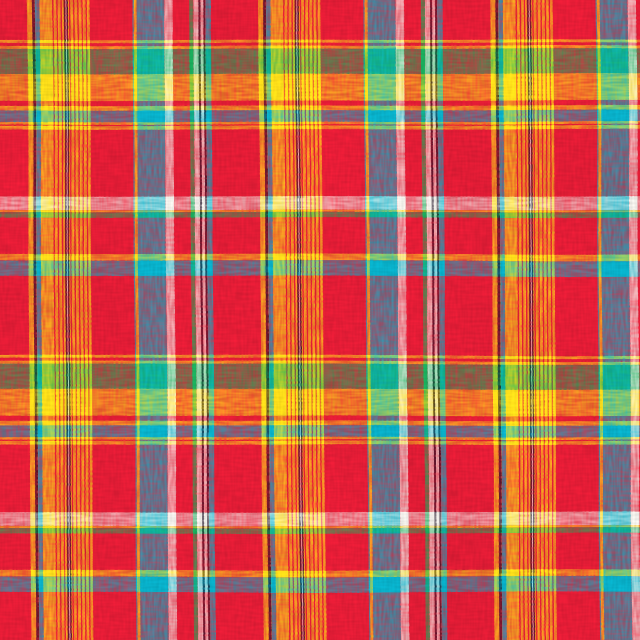
Reproduce this texture procedurally as a Shadertoy shader.

```glsl
// Madras plaid: striped warp and weft in bright dyes, blended where they cross.

const float SPAN = 768.0;                 // stripe units across the canvas
const vec2 REPEAT = vec2(278.0, 379.0);   // plaid repeat, in stripe units
const vec2 ORIGIN = vec2(35.0, 47.5);     // first repeat, from the top left
const float LEAD = 20.0;                  // plain ground kept before each repeat
const float SKEW = 6.0;                   // sideways lean of the warp
const float WAVER = 2.0;                  // slow bending of the cloth
const float FRAY = 0.5;                   // roughness of stripe edges
const float THREADS = 260.0;              // visible yarns across the canvas
const float WARP_SHARE = 0.54;            // how much the warp shows over the weft
const float HEATHER = 0.22;               // uneven mixing of the two yarns
const float SHADE = 0.07;                 // light and dark yarns

const vec3 RED = vec3(0.89, 0.11, 0.21);
const vec3 YELLOW = vec3(0.99, 0.87, 0.10);
const vec3 BLUE = vec3(0.03, 0.69, 0.79);
const vec3 GREEN = vec3(0.10, 0.68, 0.36);
const vec3 WHITE = vec3(0.95, 0.94, 0.92);
const vec3 DARK = vec3(0.12, 0.07, 0.15);

vec2 hashGradient(vec2 cell) {
    vec3 p = fract(cell.xyx * vec3(0.1031, 0.1030, 0.0973));
    p += dot(p, p.yzx + 33.33);
    float angle = 6.2832 * fract((p.x + p.y) * p.z);
    return vec2(cos(angle), sin(angle));
}

float gradientNoise(vec2 p) {
    vec2 i = floor(p), f = fract(p);
    vec2 w = f * f * f * (f * (f * 6.0 - 15.0) + 10.0);
    vec2 e = vec2(0.0, 1.0);
    float a = dot(hashGradient(i), f);
    float b = dot(hashGradient(i + e.yx), f - e.yx);
    float c = dot(hashGradient(i + e.xy), f - e.xy);
    float d = dot(hashGradient(i + e.yy), f - e.yy);
    return mix(mix(a, b, w.x), mix(c, d, w.x), w.y);
}

// Lays a stripe from start to end, filtered over one pixel.
void stripe(inout vec3 yarn, float t, float pixel, float start, float end, vec3 dye) {
    float covered = min(t + 0.5 * pixel, end) - max(t - 0.5 * pixel, start);
    yarn = mix(yarn, dye, clamp(covered / pixel, 0.0, 1.0));
}

vec3 warpYarn(float t, float px) {
    vec3 yarn = RED;
    // Yellow band with pinstripes
    stripe(yarn, t, px, 0.0, 75.0, YELLOW);
    stripe(yarn, t, px, 6.0, 9.5, DARK);
    stripe(yarn, t, px, 9.5, 15.0, BLUE);
    for (float k = 0.0; k < 9.0; k++) {
        float at = 31.0 + 5.0 * k;
        stripe(yarn, t, px, at - 0.8, at + 0.8, RED);
    }
    stripe(yarn, t, px, 44.0, 49.0, DARK);
    stripe(yarn, t, px, 46.0, 47.2, WHITE);
    // Blue band with yellow and white borders
    stripe(yarn, t, px, 126.5, 165.0, BLUE);
    stripe(yarn, t, px, 128.0, 131.5, YELLOW);
    stripe(yarn, t, px, 165.0, 175.0, WHITE);
    // Narrow green, white and blue group
    stripe(yarn, t, px, 195.0, 200.0, GREEN);
    stripe(yarn, t, px, 200.0, 214.5, WHITE);
    stripe(yarn, t, px, 206.0, 208.5, DARK);
    stripe(yarn, t, px, 212.0, 214.5, DARK);
    stripe(yarn, t, px, 214.5, 221.0, BLUE);
    return yarn;
}

vec3 weftYarn(float t, float px) {
    vec3 yarn = RED;
    // Wide green and yellow group
    stripe(yarn, t, px, 0.0, 107.0, YELLOW);
    stripe(yarn, t, px, 3.5, 7.0, RED);
    stripe(yarn, t, px, 10.5, 40.5, GREEN);
    stripe(yarn, t, px, 72.5, 78.5, RED);
    stripe(yarn, t, px, 84.0, 98.0, BLUE);
    stripe(yarn, t, px, 101.0, 102.5, RED);
    // White stripe edged with green
    stripe(yarn, t, px, 188.0, 204.5, WHITE);
    stripe(yarn, t, px, 204.5, 207.0, YELLOW);
    stripe(yarn, t, px, 207.0, 213.5, GREEN);
    // Yellow and blue pair
    stripe(yarn, t, px, 257.5, 265.5, YELLOW);
    stripe(yarn, t, px, 265.5, 284.0, BLUE);
    return yarn;
}

void mainImage(out vec4 fragColor, in vec2 fragCoord) {
    vec2 uv = fragCoord / iResolution.y;
    float pixel = SPAN / iResolution.y;

    // Uneven yarns running along each direction
    float warpSlub = gradientNoise(uv * THREADS * vec2(1.0, 0.16));
    float weftSlub = gradientNoise(uv * THREADS * vec2(0.16, 1.0) + 71.0);

    // Cloth position from the top left, slightly bent and skewed
    vec2 cloth = SPAN * vec2(uv.x, 1.0 - uv.y);
    cloth.x += SKEW * (uv.y - 0.5);
    cloth += WAVER * vec2(gradientNoise(uv * 3.0), gradientNoise(uv * 3.0 + 19.0));
    cloth += FRAY * vec2(weftSlub, warpSlub);
    vec2 t = mod(cloth - ORIGIN + LEAD, REPEAT) - LEAD;

    // Interlace the two sets of yarns
    float share = WARP_SHARE + HEATHER * (warpSlub - weftSlub);
    vec3 color = mix(weftYarn(t.y, pixel), warpYarn(t.x, pixel), share);
    color *= 1.0 + SHADE * (warpSlub + weftSlub) + 0.04 * gradientNoise(uv * 5.0 + 7.0);
    fragColor = vec4(clamp(color, 0.0, 1.0), 1.0);
}
```
